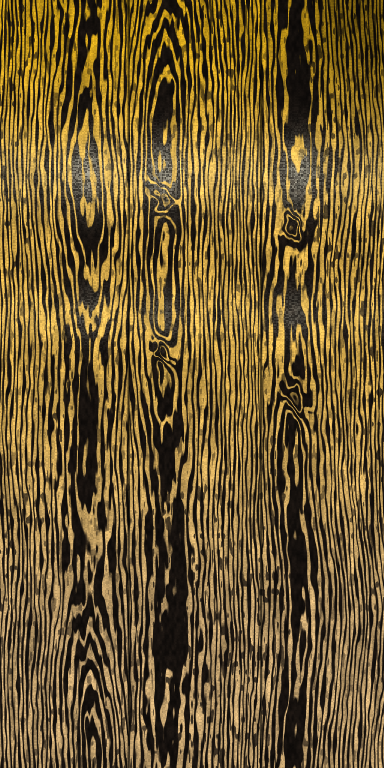
Reproduce this texture procedurally as a Shadertoy shader.

```glsl
// Three dark wooden planks with gilded vertical grain, cathedral figure, knots and a soft sheen
#define RING_DENSITY 66.0
#define GOLD_WIDTH 0.60
#define WARP 0.026
#define KNOT_LIFT 0.050
#define PORE_LEVEL 0.66
#define SHEEN 0.40
#define GRIT 0.20
#define DARK vec3(0.072, 0.056, 0.045)
#define GOLD_TOP vec3(0.80, 0.62, 0.10)
#define GOLD_MID vec3(0.83, 0.66, 0.29)
#define GOLD_LOW vec3(0.76, 0.63, 0.43)

float hash(vec2 p) {
    return fract(sin(dot(p, vec2(127.1, 311.7))) * 43758.5453);
}

float noise(vec2 p) {
    vec2 i = floor(p), f = fract(p);
    f = f * f * (3.0 - 2.0 * f);
    return mix(mix(hash(i), hash(i + vec2(1, 0)), f.x),
               mix(hash(i + vec2(0, 1)), hash(i + vec2(1, 1)), f.x), f.y);
}

float fbm(vec2 p) {
    return 0.55 * noise(p) + 0.30 * noise(p * 2.1 + 7.3) + 0.15 * noise(p * 4.3 + 3.1);
}

// Closeness to the knots of a plank: 1 at a core, 0 far away; the first plank has none
float knots(vec2 q, float plank) {
    float sum = 0.0;
    for (int i = 0; i < 2; i++) {
        float k = float(i);
        vec2 seed = vec2(k + 2.0, plank * 5.0 + 1.0);
        vec2 at = vec2(0.03 * (hash(seed) - 0.5), 0.95 + 0.42 * k + 0.15 * hash(seed + 9.0));
        vec2 d = (q - at) / (vec2(0.024, 0.045) * (0.6 + 0.6 * hash(seed + 4.0)));
        d.x += 0.5 * d.y + 0.8 * (noise(q * 40.0) - 0.5);
        sum += exp(-dot(d, d));
    }
    return sum * step(0.5, plank);
}

// Growth ring count: hyperbolic arches around the heart, bent by noise and knots
float rings(vec2 q, float plank, float knot) {
    vec2 seed = vec2(plank * 31.7, plank * 13.1);
    float depth = 0.015 + 0.085 * noise(vec2(q.y * 2.0, 3.0) + seed);
    float r = sqrt(q.x * q.x + depth * depth);
    r += 0.9 * r * r;
    r += WARP * (fbm(q * vec2(15.0, 3.5) + seed) - 0.5);
    r += 0.011 * (noise(q * vec2(60.0, 9.0) + seed) - 0.5);
    r += 0.006 * (noise(q * vec2(140.0, 28.0) + seed) - 0.5);
    return (r + KNOT_LIFT * knot) * RING_DENSITY;
}

void mainImage(out vec4 fragColor, in vec2 fragCoord) {
    vec2 p = fragCoord / iResolution.x;
    float height = fragCoord.y / iResolution.y;

    // Plank layout
    float plank = step(0.335, p.x) + step(0.680, p.x);
    float heart = plank < 0.5 ? 0.225 : (plank < 1.5 ? 0.435 : 0.775);
    vec2 q = vec2(p.x - heart, p.y);
    q.x += 0.035 * (noise(vec2(p.y * 2.5, plank * 17.0)) - 0.5);
    float middle = exp(-q.x * q.x / 0.0024);

    // Gilded grain lines, thinner around the heart
    float knot = knots(q, plank);
    float ring = rings(q, plank, knot);
    float wave = abs(fract(ring) - 0.5) * 2.0;
    float width = GOLD_WIDTH - 0.30 * middle + 0.40 * (noise(p * vec2(60.0, 14.0)) - 0.5);
    float soft = clamp(1.2 * fwidth(ring), 0.10, 0.45);
    float gold = 1.0 - smoothstep(width - soft, width + soft, wave);

    // Short dark pores, mostly on the straight grain
    float pore = noise(p * vec2(170.0, 48.0) + 20.0);
    float patches = smoothstep(0.25, 0.75, fbm(p * vec2(7.0, 2.0) + 40.0));
    gold *= 1.0 - 0.8 * smoothstep(PORE_LEVEL, PORE_LEVEL + 0.16, pore) * mix(0.45, 1.0, patches);
    gold *= 1.0 - 0.7 * smoothstep(0.75, 1.0, knot);

    // Yellow gold above, pale gold below, each line worn differently
    vec3 leaf = mix(GOLD_LOW, GOLD_MID, smoothstep(0.15, 0.60, height));
    leaf = mix(leaf, GOLD_TOP, smoothstep(0.76, 0.97, height));
    float wear = noise(vec2(ring * 0.8, p.y * 9.0)) + noise(p * vec2(110.0, 30.0));
    leaf *= 0.62 + 0.24 * wear + 0.16 * (1.0 - wave);

    // Glossy bands of reflected light, strongest on the bare hearts
    float gritty = hash(floor(p * 256.0));
    float band = exp(-pow((height - 0.775) / 0.045, 2.0))
               + 0.5 * exp(-pow((height - 0.590) / 0.035, 2.0));
    float gloss = band * mix(0.35, 1.0, middle) * (0.55 + 0.9 * gritty);
    vec3 wood = DARK * (0.7 + 0.9 * noise(p * vec2(160.0, 70.0)));
    wood += SHEEN * gloss * vec3(0.98, 0.98, 0.88);
    leaf += 0.12 * band * vec3(1.0, 1.0, 0.9);

    vec3 color = mix(wood, leaf, gold);
    color *= 1.0 + GRIT * (gritty - 0.5);

    // Dark seams and shaded upper right corner
    float seam = min(abs(p.x - 0.335), abs(p.x - 0.680));
    color *= mix(0.35, 1.0, smoothstep(0.001, 0.005, seam));
    color *= 1.0 - 0.40 * smoothstep(0.55, 1.0, p.x) * smoothstep(0.70, 1.0, height);
    fragColor = vec4(clamp(color, 0.0, 1.0), 1.0);
}
```
